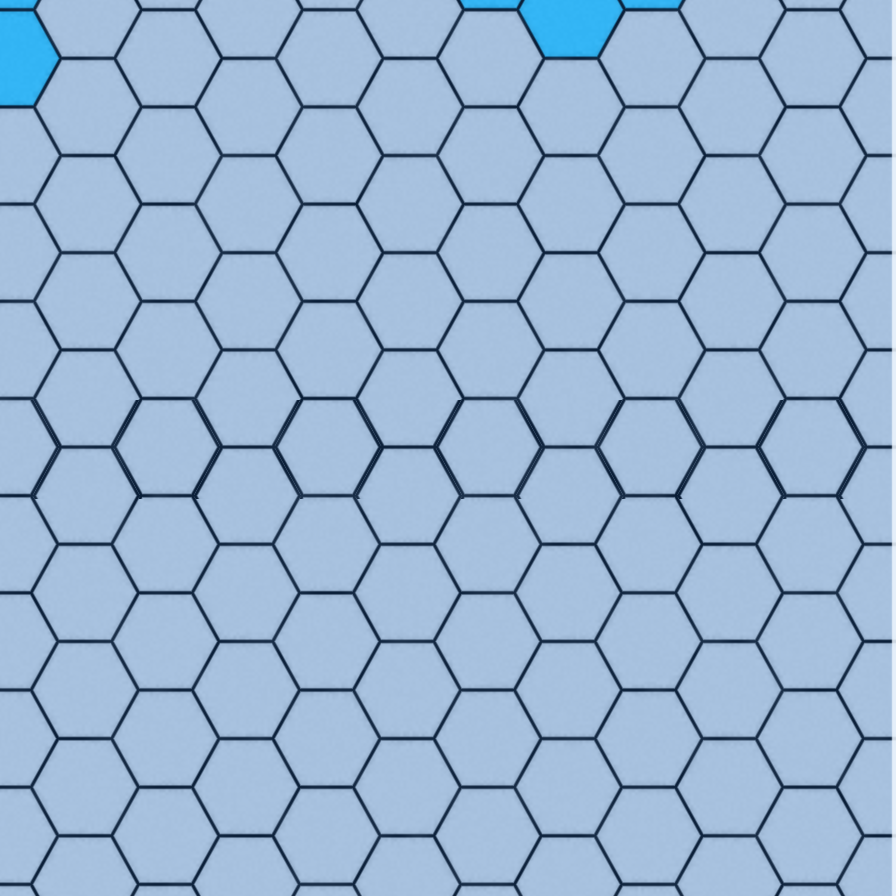
A Shadertoy shader for this pattern:

```glsl
// Pale blue flat-topped hexagon grid with dark outlines, a slipped seam and a few bright cells.
#define COL_STEP 0.0899
#define ROW_STEP 0.10846
#define GRID_ORIGIN vec2(0.0980, 0.7722)
#define SEAM_SLIP 0.0033
#define SEAM_BAND vec2(0.4427, 0.5534)
#define LINE_CORE 0.0005
#define LINE_EDGE 0.0031
#define GRAIN 0.022
#define PAPER vec3(0.655, 0.757, 0.872)
#define INK vec3(0.03, 0.11, 0.21)
#define BRIGHT vec3(0.20, 0.71, 0.96)
#define MARGIN_X 0.9955

float hash(vec2 p) {
    vec3 q = fract(vec3(p.xyx) * 0.1031);
    q += dot(q, q.yzx + 33.33);
    return fract((q.x + q.y) * q.z);
}

float noise(vec2 p) {
    vec2 i = floor(p), f = fract(p);
    f = f * f * (3.0 - 2.0 * f);
    vec2 e = vec2(0.0, 1.0);
    return mix(mix(hash(i), hash(i + e.yx), f.x),
               mix(hash(i + e.xy), hash(i + e.yy), f.x), f.y);
}

// xy: offset from the nearest cell centre, z: distance to the cell outline
vec3 hexCell(vec2 p) {
    vec2 period = vec2(2.0 * COL_STEP, ROW_STEP);
    vec2 a = p - period * round(p / period);
    vec2 b = p - period * (floor(p / period) + 0.5);

    // Undo the slight vertical stretch so that the cells are regular
    float side = COL_STEP / 1.5;
    vec2 unstretch = vec2(1.0, sqrt(3.0) * side / ROW_STEP);
    vec2 offset = length(a * unstretch) < length(b * unstretch) ? a : b;
    vec2 q = abs(offset * unstretch);
    float apothem = 0.5 * sqrt(3.0) * side;
    float edge = apothem - max(q.y, dot(q, vec2(0.5 * sqrt(3.0), 0.5)));
    return vec3(offset, edge);
}

void mainImage(out vec4 fragColor, in vec2 fragCoord) {
    vec2 uv = fragCoord / iResolution.y;
    float pixel = 1.0 / iResolution.y;

    // Two grids overlap in the seam band, which doubles the slanted edges
    vec3 upper = hexCell(uv - GRID_ORIGIN);
    vec3 lower = hexCell(uv - GRID_ORIGIN + vec2(SEAM_SLIP, 0.0));
    float d = 1.0;
    if (uv.y > SEAM_BAND.x) d = upper.z;
    if (uv.y < SEAM_BAND.y) d = min(d, lower.z);

    // Bright cells are those whose centre lies in one of two round patches
    vec2 centre = uv - upper.xy;
    bool inPatch = distance(centre, vec2(0.637, 1.052)) < 0.098
                || distance(centre, vec2(0.008, 0.987)) < 0.060;
    vec3 color = inPatch ? BRIGHT : PAPER;

    // Fine mottling, stronger beside the lines
    float nearLine = exp(-d * d / 0.00006);
    float mottle = noise(uv * 290.0) - 0.5;
    color += GRAIN * mottle * (0.6 + 2.0 * nearLine);

    // Soft halo, then the outline with slightly uneven ink
    color = mix(color, INK, 0.10 * exp(-d * d / 0.000022));
    float soft = max(LINE_EDGE, LINE_CORE + pixel);
    float line = 1.0 - smoothstep(LINE_CORE, soft, d);
    color = mix(color, INK, line * mix(0.86, 1.0, noise(uv * 45.0)));

    // Pale strip along the right margin
    float margin = smoothstep(MARGIN_X - pixel, MARGIN_X + pixel, uv.x);
    color = mix(color, vec3(0.94, 0.97, 1.0), 0.85 * margin);

    fragColor = vec4(clamp(color, 0.0, 1.0), 1.0);
}
```
